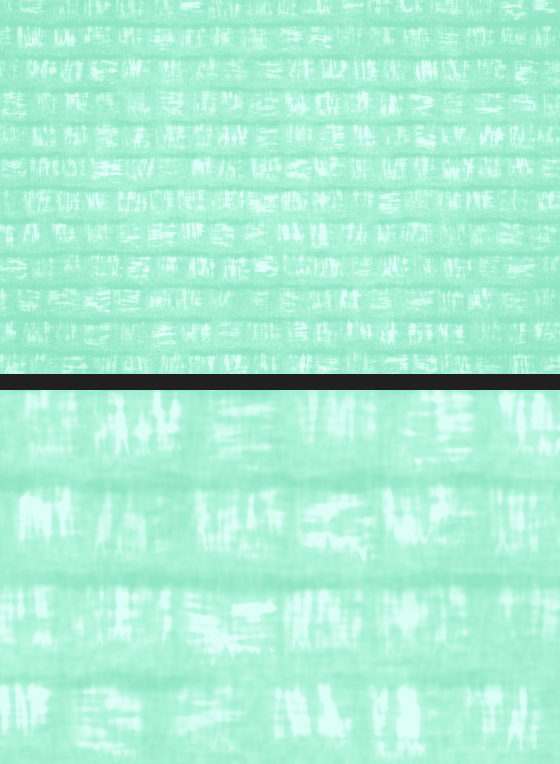
Top: the whole. Bottom: its middle third, enlarged.
Write a Shadertoy shader that draws this texture.

```glsl
// Mint brushed weave: rows of pale, dry-brushed blocks parted by wavy dark seams.

const vec2 CELLS = vec2(11.7, 11.4);      // blocks per canvas height, across and down
const vec2 PHASE = vec2(0.15, 0.354);     // grid offset in blocks
const float WOBBLE = 0.08;                // waviness of the seams, in blocks
const float SEAM_WIDTH = 0.085;           // half width of a seam, in blocks
const float SEAM_DEPTH = 0.34;
const float BASE_TONE = 0.42;
const float PAINT = 0.66;                 // strength of the pale bristle marks
const float CROSS_SHARE = 0.3;            // share of blocks brushed sideways
const float GRAIN = 0.30;
const float VIGNETTE = 0.19;
const vec3 DEEP_MINT = vec3(0.570, 0.900, 0.780);
const vec3 MID_MINT = vec3(0.685, 0.958, 0.857);
const vec3 PALE_MINT = vec3(0.860, 0.997, 0.965);

float hash(vec2 p) {
    vec3 a = fract(p.xyx * vec3(0.1031, 0.1030, 0.0973));
    a += dot(a, a.yzx + 33.33);
    return fract((a.x + a.y) * a.z);
}

float cornerSlope(vec2 corner, vec2 offset) {
    float angle = 6.28318 * hash(corner + 71.0);
    return dot(vec2(cos(angle), sin(angle)), offset);
}

// Gradient noise, roughly -0.7 to 0.7
float noise(vec2 p) {
    vec2 i = floor(p), f = p - i;
    vec2 u = f * f * f * (f * (f * 6.0 - 15.0) + 10.0);
    vec2 e = vec2(1.0, 0.0);
    return mix(mix(cornerSlope(i, f), cornerSlope(i + e.xy, f - e.xy), u.x),
               mix(cornerSlope(i + e.yx, f - e.yx), cornerSlope(i + 1.0, f - 1.0), u.x), u.y);
}

// Streaks running along y: two widths of bristle, with a slight lean
float bristles(vec2 p) {
    p.x += 0.06 * noise(p * 1.3);
    float broad = noise(p * vec2(6.0, 1.5));
    float fine = noise(p * vec2(13.0, 2.6) + 40.0);
    return broad + 0.85 * fine;
}

// Block with ragged edges; zero at the borders of its cell
float paintedBlock(vec2 f, vec2 id, float down, float across) {
    float left = 0.05 + 0.16 * hash(id + 3.0) + 0.12 * across;
    float right = 0.95 - 0.16 * hash(id + 9.0) + 0.12 * across;
    float bottom = 0.20 + 0.18 * hash(id + 15.0) + 0.24 * down;
    float top = 0.91 + 0.07 * down;
    vec2 low = smoothstep(vec2(left, bottom) - 0.09, vec2(left, bottom) + 0.09, f);
    vec2 high = 1.0 - smoothstep(vec2(right, top) - 0.08, vec2(right, top) + 0.08, f);
    vec2 border = smoothstep(vec2(0.0), vec2(0.06), f) * smoothstep(vec2(0.0), vec2(0.06), 1.0 - f);
    return low.x * low.y * high.x * high.y * border.x * border.y;
}

void mainImage(out vec4 fragColor, in vec2 fragCoord) {
    vec2 uv = fragCoord / iResolution.xy;
    vec2 q = fragCoord / iResolution.y * CELLS + PHASE;

    // Hand-drawn grid: wavy rows, each slid and stretched a little
    vec2 g = q;
    g.y += WOBBLE * (noise(q * vec2(0.8, 0.4)) + 0.6 * noise(q * vec2(2.7, 0.5) + 20.0));
    float row = floor(g.y);
    g.x += 0.4 * hash(vec2(row, 5.0)) + 0.35 * noise(vec2(q.x * 0.6, row * 3.7));
    vec2 id = floor(g), f = fract(g);

    // Pale dry-brush marks
    float down = bristles(q);
    float across = bristles(q.yx + 80.0);
    float sideways = step(hash(id + 27.0), CROSS_SHARE);
    float marks = mix(down + 0.35 * across, across + 0.35 * down, sideways);
    float block = paintedBlock(f, id, down, across);
    float load = mix(0.55, 1.1, hash(id + 33.0));
    float paint = block * load * (0.25 + 0.75 * smoothstep(-0.25, 0.40, marks));

    // Broken dark line between rows, plus loose dark strokes around it
    float seamDistance = abs(g.y - floor(g.y + 0.5));
    float thickness = SEAM_WIDTH * (1.0 + 0.9 * noise(q * vec2(1.7, 3.0) + 50.0));
    float seam = 1.0 - smoothstep(0.3 * thickness, 1.6 * thickness, seamDistance);
    seam *= smoothstep(-0.55, 0.25, noise(vec2(q.x * 1.1, floor(g.y + 0.5) * 5.3)));

    // Woven ground: soft clouds, thread grain and faint strokes both ways
    float cloud = noise(q * 0.45 + 11.0) + 0.6 * noise(q * 1.4 + 60.0);
    float thread = noise(q * vec2(15.0, 7.0)) + noise(q * vec2(7.0, 15.0) + 30.0);
    float ground = 0.16 * cloud + GRAIN * 0.5 * thread + 0.13 * (down + across);

    vec2 c = uv * 2.0 - 1.0;
    float tone = BASE_TONE + ground + PAINT * paint - SEAM_DEPTH * seam - VIGNETTE * dot(c, c);
    tone = clamp(tone, 0.0, 1.0);

    vec3 color = mix(DEEP_MINT, MID_MINT, min(tone * 2.0, 1.0));
    color = mix(color, PALE_MINT, max(tone * 2.0 - 1.0, 0.0));
    fragColor = vec4(color, 1.0);
}
```
